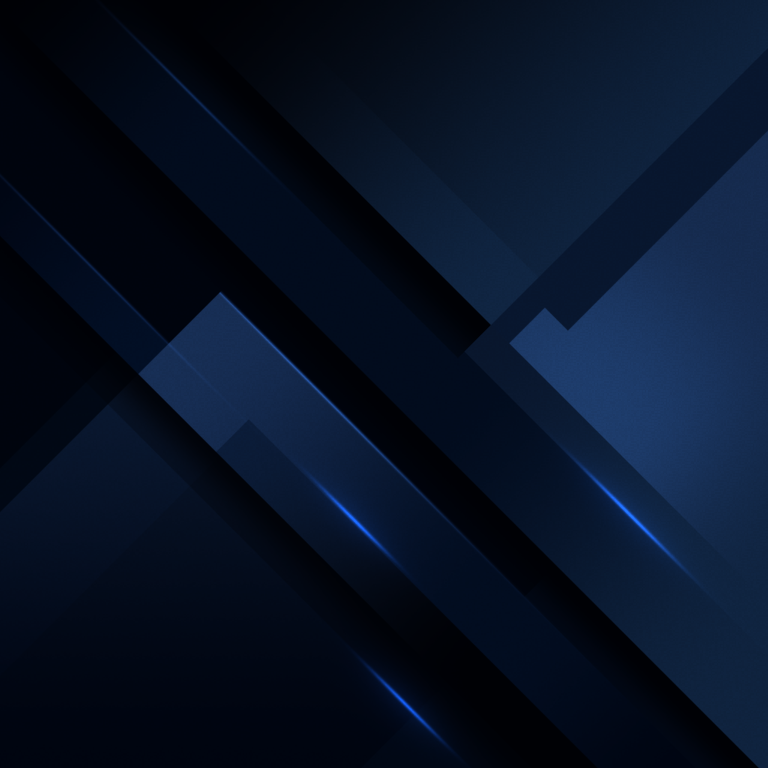
This background is drawn by a WebGL 2 fragment shader. Its source:

```glsl
#version 300 es
precision highp float;
// Overlapping dark blue diagonal panels with soft shadows and glowing edges.
// Canvas axes are turned 45 degrees into "across" and "along" coordinates;
// panels are masks in those axes, shaded by gradients and lit by streaks.

uniform vec2 u_resolution;
out vec4 fragColor;

const vec3 VOID_BLACK = vec3(0.0, 0.004, 0.02);
const vec3 INK = vec3(0.0, 0.02, 0.07);
const vec3 NAVY = vec3(0.008, 0.05, 0.125);
const vec3 STEEL = vec3(0.04, 0.10, 0.20);
const vec3 SLATE = vec3(0.06, 0.14, 0.25);
const vec3 BLUE = vec3(0.09, 0.18, 0.33);
const vec3 PEAK = vec3(0.115, 0.235, 0.42);
const vec3 EDGE_LIGHT = vec3(0.14, 0.33, 0.65);
const vec3 GLOW = vec3(0.08, 0.34, 0.88);

// Antialiased step: 1 where x is above the limit.
float above(float limit, float x, float soft) {
  return smoothstep(limit - soft, limit + soft, x);
}

float band(float lo, float hi, float x, float soft) {
  return above(lo, x, soft) - above(hi, x, soft);
}

float bell(float x, float width) {
  return exp(-x * x / (width * width));
}

// Thin line along a panel edge; d is (across, along) from its centre.
float hairline(vec2 d, float width, float reach) {
  return bell(d.x, width) * bell(d.y, reach);
}

// Bright core with a wider halo.
vec3 streak(vec2 d, float reach) {
  float core = hairline(d, 0.0035, reach * 0.75);
  float halo = exp(-abs(d.x) / 0.022) * bell(d.y, reach);
  return GLOW * (core * 0.85 + halo * 0.17);
}

float hash(vec2 cell) {
  return fract(sin(dot(cell, vec2(127.1, 311.7))) * 43758.5);
}

// Upper right: backdrop, crossing band and the bright panel.
vec3 upperPanels(float a, float b, float soft) {
  vec3 col = mix(VOID_BLACK, SLATE, smoothstep(0.2, 1.2, b));
  vec3 ribbon = mix(VOID_BLACK, SLATE * 1.05, smoothstep(0.25, 1.05, b));
  col = mix(col, ribbon, 0.8 * (1.0 - above(0.34, a, soft)));
  col = mix(col, mix(NAVY, STEEL, 0.75), above(1.0625, b, soft));
  float lit = max(above(1.17, b, soft), above(1.11, b, soft) * (1.0 - above(0.309, a, soft)));
  float spread = length(vec2(a - 0.25, (b - 1.28) * 0.8));
  vec3 face = mix(PEAK, BLUE * 0.93, smoothstep(0.02, 0.4, spread));
  face = mix(face, SLATE, smoothstep(1.4, 1.8, b));
  return mix(col, face, lit);
}

// Long central band, with the shadowed strip above it.
vec3 centralBand(float a, float b, float soft) {
  vec3 col = mix(VOID_BLACK, NAVY * 0.92, smoothstep(0.0, 0.45, b));
  col = mix(col, SLATE * 0.97, smoothstep(1.1, 1.85, b));
  vec3 shade = mix(col * 0.7, VOID_BLACK, smoothstep(0.12, 0.2, a));
  col = mix(col, shade, above(0.13, a, soft) * (1.0 - above(1.0625, b, soft)));
  vec3 glass = mix(STEEL * 0.88, SLATE, smoothstep(1.1, 1.6, b));
  return mix(col, glass, above(0.147, a, soft) * above(1.0625, b, soft));
}

// Dark gap, left ribbon and the raised panel.
vec3 middlePanels(float a, float b, float soft) {
  vec3 gap = mix(INK * 0.75, VOID_BLACK, smoothstep(-0.11, -0.02, a));
  gap = mix(gap, NAVY * 0.8, 0.6 * above(1.46, b, soft) * (1.0 - smoothstep(-0.1, -0.03, a)));
  vec3 ribbon = mix(INK, NAVY * 1.15, smoothstep(0.15, 0.65, b));
  vec3 left = mix(ribbon, gap, above(-0.228, a, soft));
  vec3 raised = mix(BLUE, NAVY, smoothstep(0.68, 1.4, b));
  raised = mix(raised, INK, smoothstep(1.5, 1.9, b));
  vec3 recess = mix(STEEL * 1.1, VOID_BLACK, smoothstep(0.85, 1.48, b));
  raised = mix(raised, recess, above(0.87, b, soft) * (1.0 - above(-0.222, a, soft)));
  vec3 col = mix(left, raised, above(0.667, b, soft));
  return mix(col, gap, above(-0.094, a, soft));
}

// Lower left: dim corner panels under a cast shadow.
vec3 lowerPanels(float a, float b, float height, float soft) {
  vec3 outer = mix(INK * 0.75, NAVY * 0.65, above(0.61, b, soft));
  vec3 col = mix(INK, STEEL * 0.95, smoothstep(0.0, 0.54, height));
  col *= 1.0 - 0.12 * above(0.88, b, soft);
  col = mix(col, NAVY * 0.75, 0.6 * above(1.47, b, soft));
  col = mix(outer, col, above(0.667, b, soft));
  float shadow = above(-0.386, a, soft) * mix(0.3, 0.9, smoothstep(-0.386, -0.307, a));
  return mix(col, VOID_BLACK, shadow);
}

void main() {
  vec2 p = gl_FragCoord.xy / u_resolution;
  float soft = 1.2 / min(u_resolution.x, u_resolution.y);
  float a = p.x + p.y - 1.0;  // across the main diagonals
  float b = p.x - p.y + 1.0;  // along them, toward the lower right

  // Stack the panels from the lower left upward.
  vec3 col = lowerPanels(a, b, p.y, soft);
  col = mix(col, middlePanels(a, b, soft), above(-0.307, a, soft));
  col = mix(col, centralBand(a, b, soft), above(-0.012, a, soft));
  col = mix(col, upperPanels(a, b, soft), above(0.216, a, soft));

  // Fine edge highlights.
  col += EDGE_LIGHT * 0.65 * hairline(vec2(a + 0.094, b - 0.92), 0.0028, 0.32) * above(0.667, b, soft);
  col += EDGE_LIGHT * 0.3 * hairline(vec2(a + 0.228, b - 0.46), 0.0025, 0.24);
  col += EDGE_LIGHT * 0.35 * hairline(vec2(a - 0.126, b - 0.37), 0.0025, 0.15);

  // Glowing streaks: across, along, reach.
  vec3 streaks[3] = vec3[3](vec3(-0.216, 1.14, 0.1), vec3(0.15, 1.49, 0.13), vec3(-0.389, 1.445, 0.1));
  for (int i = 0; i < 3; i++) {
    col += streak(vec2(a, b) - streaks[i].xy, streaks[i].z);
  }

  // Faint grain.
  col *= 0.97 + 0.06 * hash(floor(p * 512.0));
  fragColor = vec4(clamp(col, 0.0, 1.0), 1.0);
}
```
